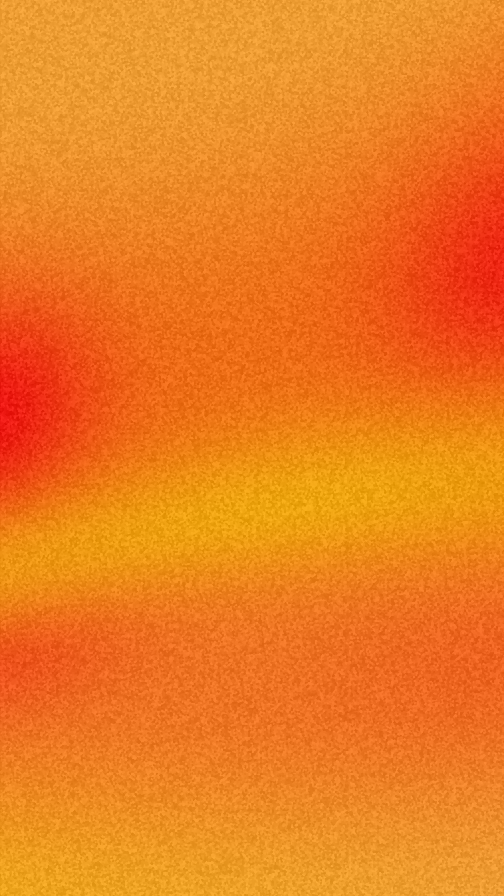
Reproduce this background procedurally as a Shadertoy shader.

```glsl
// A warm, blurred gradient: amber top and bottom, two scarlet glows at the
// sides and a tilted golden band. Smooth ramps and Gaussian falloffs are
// layered in canvas units, then finished with soft cellular grain.

const vec3 AMBER   = vec3(0.93, 0.615, 0.20);
const vec3 HONEY   = vec3(0.93, 0.65, 0.11);
const vec3 ORANGE  = vec3(0.93, 0.43, 0.09);
const vec3 CORAL   = vec3(0.93, 0.46, 0.14);
const vec3 SCARLET = vec3(0.93, 0.08, 0.07);
const vec3 GOLD    = vec3(0.93, 0.645, 0.06);

const float GRAIN_CELLS = 250.0;   // cells across the canvas width
const float GRAIN_DEPTH = 0.115;

float bell(float d) {
    return exp(-d * d);
}

// Elliptical glow whose axis leans by slope
float glow(vec2 p, vec2 center, vec2 radius, float slope) {
    vec2 d = p - center;
    d.y -= slope * d.x;
    return bell(length(d / radius));
}

vec3 hash3(vec2 p) {
    vec3 q = fract(p.xyx * vec3(0.1031, 0.1030, 0.0973));
    q += dot(q, q.yxz + 33.33);
    return fract((q.xxy + q.yzz) * q.zyx);
}

// Scattered cell points, each with a random tone, blended by closeness
float cellularTone(vec2 p) {
    vec2 cell = floor(p), local = fract(p);
    float tone = 0.0, total = 0.0;
    for (int y = -1; y <= 1; y++) {
        for (int x = -1; x <= 1; x++) {
            vec2 offset = vec2(x, y);
            vec3 seed = hash3(cell + offset);
            vec2 d = offset + seed.xy - local;
            float weight = exp(-7.0 * dot(d, d));
            tone += weight * seed.z;
            total += weight;
        }
    }
    return tone / total - 0.5;
}

// Vertical ramps; the upper one sinks towards the right
vec3 backdrop(vec2 uv) {
    vec3 col = mix(CORAL, ORANGE, smoothstep(0.34, 0.46, uv.y));
    col = mix(col, AMBER, smoothstep(0.55, 0.93, uv.y - 0.20 * uv.x * uv.x));
    vec3 base = mix(HONEY, AMBER, uv.x);
    return mix(base, col, smoothstep(-0.02, 0.22, uv.y));
}

// Curved band, softer above than below, brightest right of center
float goldenBand(vec2 uv) {
    float d = uv.y - (0.367 + 0.150 * uv.x - 0.055 * uv.x * uv.x);
    float width = d > 0.0 ? mix(0.068, 0.105, uv.x) : mix(0.066, 0.085, uv.x);
    return bell(d / width) * mix(0.70, 1.0, bell((uv.x - 0.58) / 0.42));
}

void mainImage(out vec4 fragColor, in vec2 fragCoord) {
    vec2 uv = fragCoord / iResolution.xy;
    vec3 col = backdrop(uv);

    // Red glows at the left and right edges
    col = mix(col, SCARLET, glow(uv, vec2(-0.03, 0.535), vec2(0.21, 0.12), 0.1));
    col = mix(col, SCARLET, 0.84 * glow(uv, vec2(1.04, 0.705), vec2(0.26, 0.14), 0.15));

    // Dim embers under the band
    col = mix(col, SCARLET, 0.42 * glow(uv, vec2(-0.03, 0.265), vec2(0.29, 0.07), 0.1));
    col = mix(col, SCARLET, 0.20 * glow(uv, vec2(1.04, 0.28), vec2(0.38, 0.10), 0.1));

    col = mix(col, GOLD, goldenBand(uv));

    // Film grain
    float grain = cellularTone(fragCoord / iResolution.x * GRAIN_CELLS);
    fragColor = vec4(clamp(col + GRAIN_DEPTH * grain, 0.0, 1.0), 1.0);
}
```
